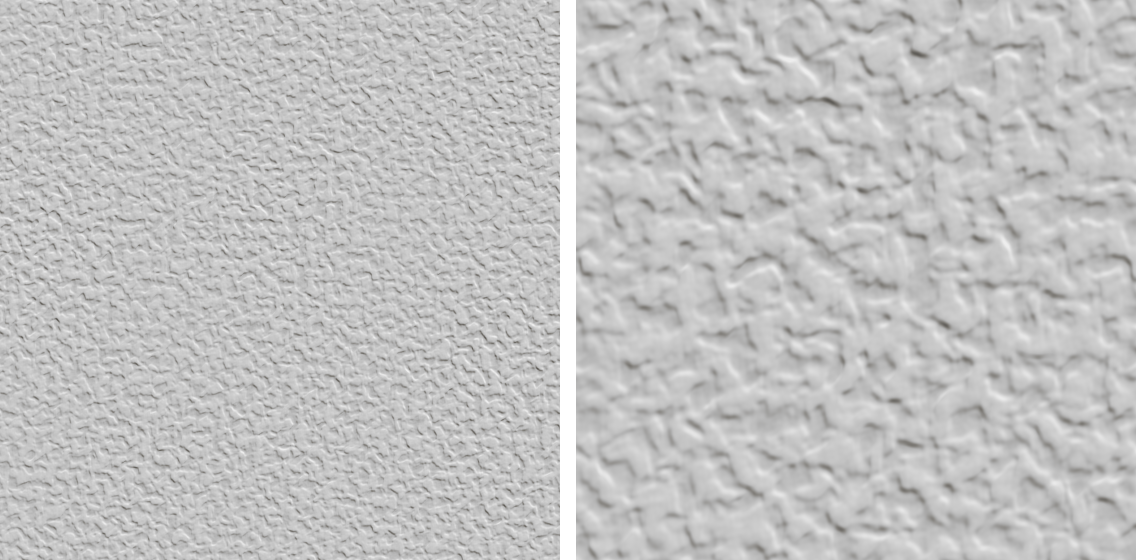
Left: the whole. Right: its middle third, enlarged.
A Shadertoy shader for this texture:

```glsl
// Pale grey stucco wall: small irregular bumps lit from the upper right.
// Warped gradient noise forms a height field; its slope towards the light
// is mapped to grey, with a longer, slightly warm tail in the shadows.

const float BUMP_FREQ = 64.0;              // noise cells across the canvas
const float WARP = 0.35;                   // irregularity of the bump outlines
const float DETAIL = 0.40;                 // height of the half-size bumps
const float GRAIN = 0.055;                 // height of the fine surface grain
const float SLOPE_STEP = 0.10;             // sampling distance, in cells
const float SLOPE_GAIN = 0.86;
const float CAVITY = 0.9;                  // extra darkness inside pits
const vec2 LIGHT_DIR = vec2(0.42, 0.91);
const float BASE_TONE = 0.764;
const float LIT_CONTRAST = 0.058;
const float SHADE_CONTRAST = 0.062;
const float SHADE_TAIL = 0.020;
const vec3 SHADOW_TINT = vec3(0.0, 0.010, 0.028);

// Random unit vector for a lattice point, from the sine hash
vec2 randomDirection(vec2 cell) {
    float h = fract(sin(dot(cell, vec2(127.1, 311.7))) * 43758.5453);
    return vec2(cos(6.2832 * h), sin(6.2832 * h));
}

float gradientNoise(vec2 p) {
    vec2 i = floor(p), f = p - i;
    vec2 u = f * f * f * (f * (f * 6.0 - 15.0) + 10.0);
    vec2 e = vec2(1.0, 0.0);
    float a = dot(randomDirection(i), f);
    float b = dot(randomDirection(i + e.xy), f - e.xy);
    float c = dot(randomDirection(i + e.yx), f - e.yx);
    float d = dot(randomDirection(i + e.xx), f - e.xx);
    return mix(mix(a, b, u.x), mix(c, d, u.x), u.y);
}

// Rounded bumps and pits, before their edges are steepened
float bumpBody(vec2 p) {
    vec2 bend = vec2(gradientNoise(p * 0.7 + 31.7), gradientNoise(p * 0.7 + 83.2));
    p += WARP * bend;
    return gradientNoise(p) + DETAIL * gradientNoise(p * 2.03 + 17.3);
}

// Plaster height: flattened tops with steeper flanks, plus grain
float plasterHeight(vec2 p, float body) {
    float plateau = smoothstep(-0.32, 0.20, body);
    return 0.5 * body + 0.4 * plateau + GRAIN * gradientNoise(p * 4.3 + 51.9);
}

void mainImage(out vec4 fragColor, in vec2 fragCoord) {
    vec2 uv = fragCoord / iResolution.y;
    vec2 p = uv * BUMP_FREQ;

    // Slope facing the light, by a central difference
    vec2 offset = normalize(LIGHT_DIR) * SLOPE_STEP;
    float bodyNear = bumpBody(p + offset);
    float bodyFar = bumpBody(p - offset);
    float slope = (plasterHeight(p - offset, bodyFar)
                 - plasterHeight(p + offset, bodyNear)) / (2.0 * SLOPE_STEP);

    // Relief varies gently over the wall
    float relief = 1.0 + 0.3 * gradientNoise(uv * 3.5 + 7.4);
    float light = relief * SLOPE_GAIN * slope + CAVITY * 0.5 * (bodyNear + bodyFar);

    // Gentle highlights, deeper shadows
    float lit = max(light, 0.0);
    float shade = max(-light, 0.0);
    float tone = BASE_TONE + LIT_CONTRAST * lit
               - SHADE_CONTRAST * shade - SHADE_TAIL * shade * shade;
    tone = clamp(tone, 0.36, 0.93);

    float shadow = 1.0 - smoothstep(0.48, 0.72, tone);
    fragColor = vec4(vec3(tone) - SHADOW_TINT * shadow, 1.0);
}
```
